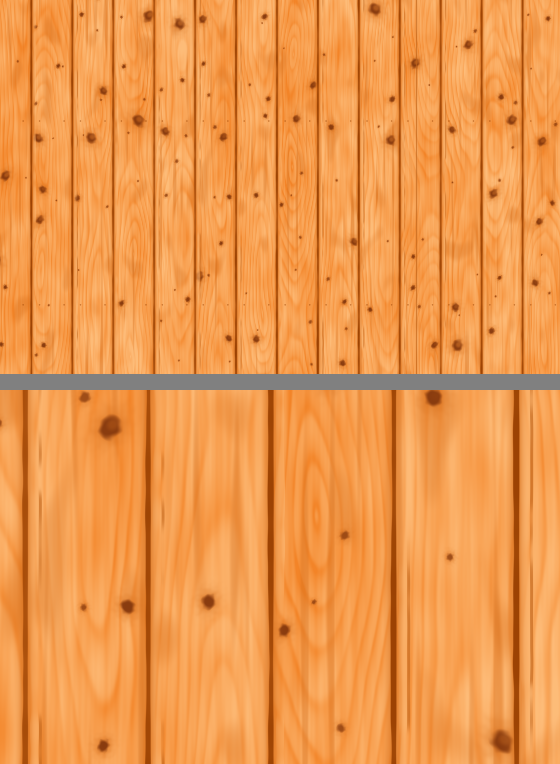
Top: the whole. Bottom: its middle third, enlarged.
A Shadertoy shader for this texture:

```glsl
#define BOARDS 13.68
#define FIRST_SEAM 0.766
#define SEAM_HALF 0.021
#define RINGS 12.0
#define KNOT_PITCH 1.3
#define SPECK_PITCH 0.9
#define SPLIT_BOARD 10.0
#define PALE vec3(0.99, 0.72, 0.45)
#define ORANGE vec3(0.96, 0.565, 0.225)
#define AMBER vec3(0.84, 0.435, 0.11)
#define SEAM_BROWN vec3(0.61, 0.26, 0.01)
#define KNOT_BROWN vec3(0.48, 0.19, 0.04)

vec2 hash2(vec2 p) {
    vec3 q = fract(p.xyx * vec3(0.1031, 0.1030, 0.0973));
    q += dot(q, q.yzx + 33.33);
    return fract((q.xx + q.yz) * q.zy);
}

float cornerSlope(vec2 cell, vec2 offset) {
    float angle = 6.2832 * hash2(cell + 57.0).x;
    return dot(vec2(cos(angle), sin(angle)), offset);
}

// Gradient noise, roughly -0.7 to 0.7
float noise(vec2 p) {
    vec2 i = floor(p), f = p - i;
    vec2 w = f * f * f * (f * (f * 6.0 - 15.0) + 10.0);
    vec2 e = vec2(1.0, 0.0);
    float low = mix(cornerSlope(i, f), cornerSlope(i + e, f - e), w.x);
    float high = mix(cornerSlope(i + e.yx, f - e.yx), cornerSlope(i + 1.0, f - 1.0), w.x);
    return mix(low, high, w.y);
}

// Scattered knots of one board: x = body, y = warm heart, z = stain, w = grain bulge
vec4 knots(vec2 p, float board, float pitch, vec2 sizes, float chance, float px) {
    vec4 result = vec4(0.0);
    float row = floor(p.y / pitch);
    for (float k = -1.0; k <= 1.0; k++) {
        vec2 id = vec2(board * 7.0 + pitch * 10.0, row + k + 20.0);
        vec2 place = hash2(id), kind = hash2(id + 91.0);
        if (kind.x > chance) continue;
        float size = mix(sizes.x, sizes.y, kind.y * kind.y);
        vec2 center = vec2(mix(0.1, 0.9, place.x), (row + k + mix(0.1, 0.9, place.y)) * pitch);
        vec2 d = p - center;
        d.x += d.y * (kind.x - 0.35) * 0.7;
        float r = length(d * vec2(1.0, 0.9)) * (1.0 + 0.3 * noise(d * 1.1 / size + id));
        float soft = px + 0.3 * size;
        float body = smoothstep(size + soft, size - soft, r);
        float heart = smoothstep(size * 0.9, size * 0.2, length(d - 0.25 * size)) * smoothstep(0.05, 0.1, size);
        float stain = exp(-r * r / (size * size * 2.8));
        vec2 reach = d / (size * vec2(1.9, 5.0));
        result = max(result, vec4(body, heart, stain, size * 14.0 * exp(-dot(reach, reach))));
    }
    return result;
}

float line(float d, float halfWidth, float px) {
    return smoothstep(halfWidth + px, halfWidth - px, abs(d));
}

void mainImage(out vec4 fragColor, in vec2 fragCoord) {
    // One unit is one board width
    vec2 p = fragCoord / iResolution.x * BOARDS;
    float px = 0.6 * BOARDS / iResolution.x;
    p.x += 1.0 - FIRST_SEAM;
    float board = floor(p.x);
    vec2 local = vec2(p.x - board, p.y);
    vec2 seed = hash2(vec2(board + 3.0, 17.0));
    vec2 shifted = local + vec2(board * 13.0, seed.y * 40.0);

    vec4 knot = knots(local, board, KNOT_PITCH, vec2(0.04, 0.125), 0.62, px);
    vec4 speck = knots(local, board, SPECK_PITCH, vec2(0.014, 0.038), 0.5, px);

    // Growth rings: arches around a wandering pith
    float depth = 0.3 + 1.0 * noise(vec2(board * 5.3, p.y * 0.19 + seed.x * 30.0));
    float across = local.x - mix(0.2, 0.8, seed.x) + 0.16 * noise(shifted * vec2(1.2, 0.45));
    float radius = length(vec2(across, depth)) + 0.035 * noise(shifted * vec2(4.0, 1.1));
    float phase = 6.2832 * RINGS * radius + 3.0 * knot.w + speck.w;
    float ring = pow(0.5 + 0.5 * sin(phase + 0.6 * sin(phase)), 2.0);
    float ringStrength = 0.38 + 0.4 * noise(shifted * vec2(2.0, 0.35) + 8.0);

    // Fibres, blotches and board to board tone
    float fibre = noise(shifted * vec2(15.0, 0.5)) + 0.6 * noise(shifted * vec2(31.0, 1.6));
    float blotch = noise(shifted * vec2(1.3, 0.5) + 4.0) + 0.6 * noise(shifted * vec2(3.2, 1.7));
    float tone = 0.61 + 0.4 * (seed.y - 0.5) + 0.36 * fibre + 0.62 * blotch - ringStrength * ring;
    vec3 color = mix(ORANGE, PALE, clamp(tone, -0.3, 1.1));

    // Resin stains and dark streaks
    float resin = smoothstep(0.22, 0.5, noise(shifted * vec2(2.2, 1.1) + 31.0));
    float streak = smoothstep(0.25, 0.5, noise(shifted * vec2(9.0, 0.35) + 63.0));
    color = mix(color, AMBER, 0.35 * resin + 0.4 * streak);

    // Knots and specks
    color = mix(color, AMBER, 0.8 * max(knot.z, speck.z * 0.8));
    color = mix(color, KNOT_BROWN, 0.85 * knot.x * (1.0 - 0.45 * knot.y));
    color = mix(color, KNOT_BROWN, 0.65 * speck.x);

    // Two rows of nail pairs
    float nailRow = min(abs(p.y - 1.69), abs(p.y - 6.18));
    float nail = length(vec2(abs(local.x - 0.5) - 0.3, nailRow));
    color = mix(color, SEAM_BROWN, 0.5 * smoothstep(0.018 + px, 0.018 - px, nail));

    // Worn grooves: dark core, soft shade, chipped pale lip
    float edge = p.x - round(p.x);
    float seam = round(p.x);
    float wear = noise(vec2(seam * 9.3, p.y * 0.9)) + 0.5 * noise(vec2(seam * 5.7, p.y * 3.7));
    float seamTone = 0.78 + 0.2 * hash2(vec2(seam, 41.0)).x + 0.2 * wear;
    float lip = line(edge - 0.075, 0.03 + 0.03 * wear, px) * smoothstep(-0.3, 0.3, wear);
    color = mix(color, PALE, 0.6 * lip);
    color = mix(color, AMBER, 0.75 * exp(-edge * edge / 0.0028));
    float core = line(edge + 0.006 * wear, SEAM_HALF + 0.012 * wear, px * 1.3);
    color = mix(color, SEAM_BROWN, clamp(seamTone, 0.0, 1.0) * core);

    // Broken tongue line on some boards, and one split board
    float broken = smoothstep(-0.15, 0.25, wear);
    float tongue = line(local.x - 0.12 - 0.01 * wear, 0.012, px) * step(0.6, seed.x) * broken;
    float split = line(local.x - 0.41, 0.016, px) * step(abs(board - SPLIT_BOARD), 0.1);
    color = mix(color, AMBER * 0.9, 0.65 * max(tongue, split));

    fragColor = vec4(clamp(color, 0.0, 1.0), 1.0);
}
```
